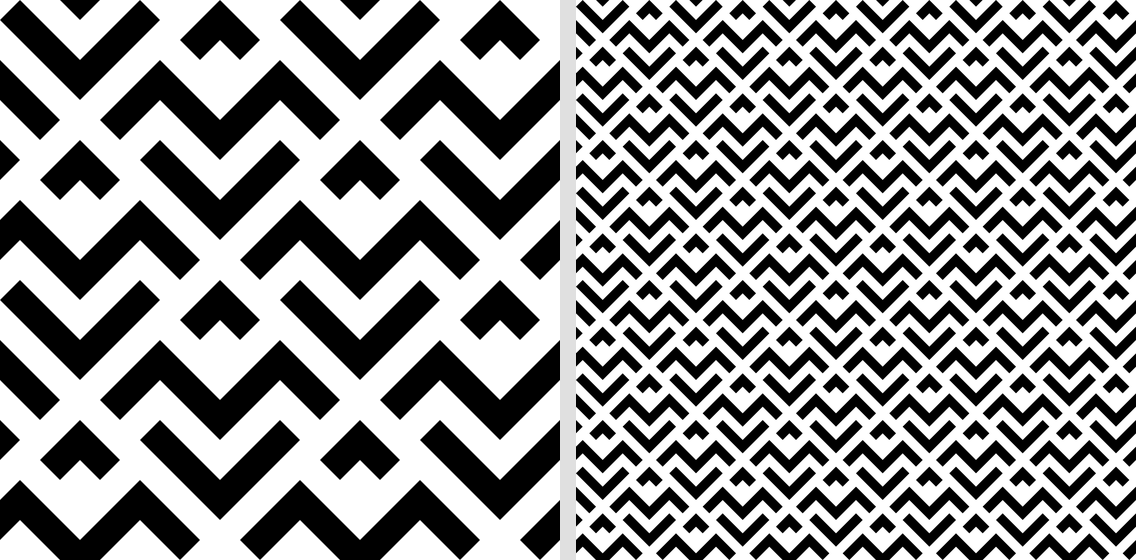
Left, the tile; right, the same tile 3 across and 3 down.
Reproduce this pattern procedurally as a Shadertoy shader.

```glsl
const float REPEATS = 2.0;   // whole repeats across and down
const float PERIOD = 14.0;   // grid units per repeat
const vec3 INK = vec3(0.0);
const vec3 PAPER = vec3(1.0);

// Signed distance to a box given by two opposite corners
float boxDistance(vec2 p, vec2 low, vec2 high) {
    vec2 d = abs(p - 0.5 * (low + high)) - 0.5 * (high - low);
    return length(max(d, 0.0)) + min(max(d.x, d.y), 0.0);
}

// Column of caret, zigzag and chevron, mirrored about x = 0, y pointing down
float motifDistance(vec2 p) {
    float x = abs(p.x);
    vec2 diagonal = vec2(p.y + x, p.y - x);

    float caret = boxDistance(diagonal, vec2(0.0, 0.0), vec2(4.0, 2.0));
    float zigzagInner = boxDistance(diagonal, vec2(6.0, 0.0), vec2(8.0, 8.0));
    float zigzagOuter = boxDistance(diagonal, vec2(6.0, 0.0), vec2(12.0, 2.0));
    float chevron = boxDistance(diagonal, vec2(10.0, 4.0), vec2(12.0, 12.0));

    float nearest = min(min(caret, chevron), min(zigzagInner, zigzagOuter));
    return nearest * inversesqrt(2.0);   // diagonal axes are longer by sqrt(2)
}

// Wrap into one period, leaving a blank margin around the motif
vec2 wrapCell(vec2 p, float period) {
    vec2 margin = vec2(0.5 * period, 1.0);
    return mod(p + margin, period) - margin;
}

// Two motif columns per repeat, the second shifted by half a period
float patternDistance(vec2 p, float period) {
    float nearest = period;
    for (int i = 0; i < 2; i++) {
        vec2 shift = vec2(0.5 * period * float(i));
        nearest = min(nearest, motifDistance(wrapCell(p - shift, period)));
    }
    return nearest;
}

void mainImage(out vec4 fragColor, in vec2 fragCoord) {
    float span = REPEATS * PERIOD;
    vec2 uv = fragCoord / iResolution.xy;
    vec2 grid = vec2(uv.x, 1.0 - uv.y) * span;
    vec2 columnOrigin = vec2(11.0, 0.0);

    // Smooth the edge over one pixel
    float pixel = span / iResolution.y;
    float dist = patternDistance(grid - columnOrigin, PERIOD);
    float coverage = clamp(0.5 - dist / pixel, 0.0, 1.0);

    fragColor = vec4(mix(PAPER, INK, coverage), 1.0);
}
```
